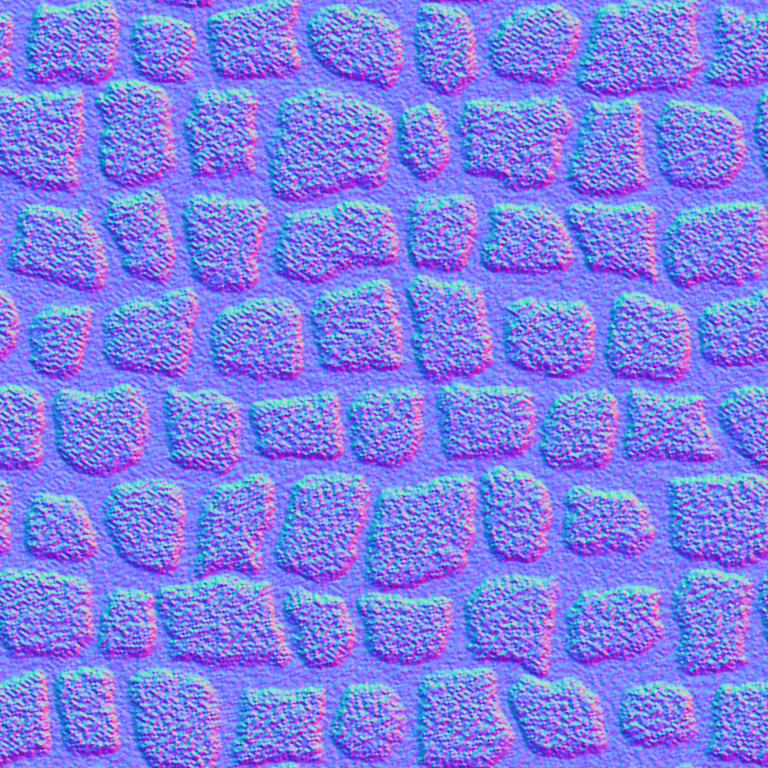
A WebGL 1 fragment shader for this texture map:

```glsl
precision highp float;
// Tangent-space normal map of rough cobblestones laid in rows of sandy mortar.

uniform vec2 u_resolution;

const float CELLS = 8.0;        // rows, and stones per row
const float SAMPLE_STEP = 0.0025; // spacing of the height samples

float hash(vec2 p) {
  return fract(sin(dot(p, vec2(127.1, 311.7))) * 43758.5453);
}

vec2 hash2(vec2 p) {
  return vec2(hash(p + 17.3), hash(p + 41.9));
}

// Value noise that repeats after the given number of lattice cells.
float noise(vec2 p, float period) {
  vec2 i = floor(p);
  vec2 f = fract(p);
  f = f * f * (3.0 - 2.0 * f);
  vec2 a = mod(i, period);
  vec2 b = mod(i + 1.0, period);
  return mix(mix(hash(a), hash(vec2(b.x, a.y)), f.x),
             mix(hash(vec2(a.x, b.y)), hash(b), f.x), f.y);
}

vec2 rotate(vec2 p, float angle) {
  float c = cos(angle);
  float s = sin(angle);
  return vec2(c * p.x - s * p.y, s * p.x + c * p.y);
}

// Signed offset field that bends the stone outlines.
vec2 wobble(vec2 p, float scale) {
  float period = CELLS * scale;
  return vec2(noise(p * scale, period),
              noise(p * scale + vec2(3.0, 5.0), period)) - 0.5;
}

float roundedBox(vec2 p, vec2 halfSize, float radius) {
  vec2 d = abs(p) - halfSize + radius;
  return length(max(d, 0.0)) + min(max(d.x, d.y), 0.0) - radius;
}

// Jittered joint between a stone and its left neighbour.
float joint(float column, float row) {
  return column + 0.34 * (hash(mod(vec2(column, row), CELLS) + 71.7) - 0.5);
}

// One skewed, tapered stone, in cell units.
float stone(vec2 p, float column, float row) {
  vec2 id = mod(vec2(column, row), CELLS);
  vec2 size = hash2(id);
  vec2 skew = hash2(id + 23.1) - 0.5;
  vec2 taper = hash2(id + 57.7) - 0.5;
  float left = joint(column, row);
  float right = joint(column + 1.0, row);
  vec2 centre = vec2(0.5 * (left + right), row + 0.5 + 0.1 * skew.x);
  vec2 halfSize = vec2(0.5 * (right - left) - mix(0.04, 0.1, size.x),
                       mix(0.35, 0.5, size.y));
  vec2 q = p - centre;
  q += 0.2 * skew * q.yx;
  q *= 1.0 + 0.45 * taper * q.yx;
  return roundedBox(q, halfSize, mix(0.1, 0.32, hash(id + 88.3)));
}

// Distance to the nearest stone outline, negative inside.
float stoneDistance(vec2 p) {
  p += 0.22 * wobble(p, 1.0) + 0.12 * wobble(p, 3.0) + 0.05 * wobble(p, 9.0);
  float nearest = 1.0;
  for (int j = -1; j <= 1; j++) {
    float row = floor(p.y) + float(j);
    float shift = hash(vec2(mod(row, CELLS), 9.4));
    vec2 q = vec2(p.x - shift, p.y);
    for (int i = -1; i <= 1; i++) {
      nearest = min(nearest, stone(q, floor(q.x) + float(i), row));
    }
  }
  return nearest;
}

// Fine irregular grit from two turned lattices.
float grit(vec2 uv) {
  return 0.0055 * noise(rotate(uv, 0.6) * 300.0, 900.0)
       + 0.005 * noise(rotate(uv, -0.4) * 165.0, 900.0);
}

float surfaceHeight(vec2 uv) {
  float inside = -stoneDistance(uv * CELLS);
  float rim = 0.0075 * smoothstep(-0.01, 0.13, inside);
  float dome = 0.0025 * smoothstep(0.0, 0.4, inside);
  float roughness = mix(0.36, 1.0, smoothstep(-0.02, 0.06, inside));
  float swell = 0.0015 * noise(uv * 40.0, 40.0);
  return rim + dome + swell + roughness * grit(uv);
}

// Normal from one-sided differences to the right and downwards.
vec3 surfaceNormal(vec2 uv, float stepSize) {
  vec2 e = vec2(stepSize, 0.0);
  float here = surfaceHeight(uv);
  vec2 slope = vec2(surfaceHeight(uv + e.xy) - here,
                    here - surfaceHeight(uv - e.yx)) / stepSize;
  return normalize(vec3(-slope, 1.0));
}

void main() {
  vec2 uv = gl_FragCoord.xy / u_resolution.y;
  gl_FragColor = vec4(0.5 + 0.5 * surfaceNormal(uv, SAMPLE_STEP), 1.0);
}
```
